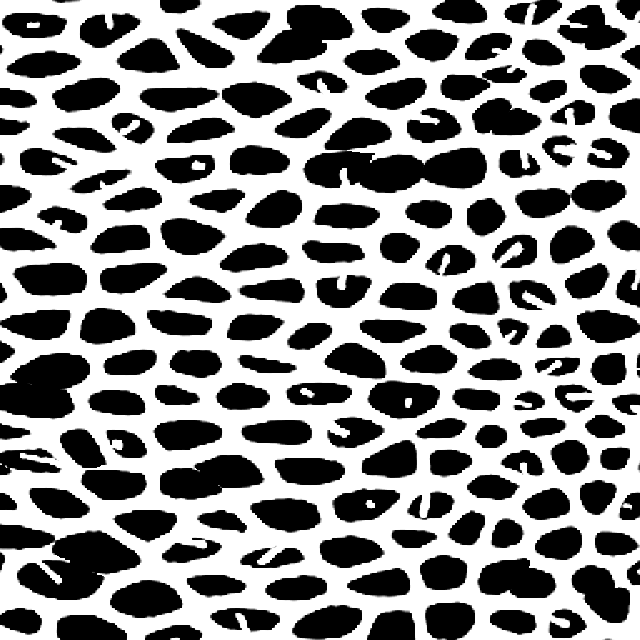
Give the GLSL for this pattern, as a Shadertoy shader.

```glsl
// Black animal-coat spots on white: rounded, inset cells of a stretched,
// staggered Voronoi grid whose columns crowd together to the right.
// Some neighbours fuse, and some spots are notched or hollow.

const vec3  PAPER = vec3(1.0);
const vec3  INK = vec3(0.0);
const float COLUMNS = 8.2;           // spots per canvas width on the left
const float EXTRA_COLUMNS = 4.0;     // added column density on the right
const float ROWS = 17.0;
const float CROWD_X = 0.66;          // where the columns begin to crowd
const float CROWD_RATE = 12.0;
const float JITTER = 0.74;
const float HALF_GAP_LEFT = 0.0102;
const float HALF_GAP_RIGHT = 0.0085;
const float CORNER_SHARPNESS = 145.0;
const float FUSE_CHANCE = 0.06;
const float FUSE_DEPTH = 0.015;
const float NOTCH_CHANCE = 0.29;
const float HOLE_SHARE = 0.22;       // part of the notches that stay closed
const float WARP = 0.045;
const float ROUGHNESS = 0.0028;
const float GRAIN = 1.0 / 256.0;     // size of the stair steps on the edges
const float GRAIN_AMOUNT = 0.7;

float hash(vec2 p) {
    return fract(sin(dot(p, vec2(127.1, 311.7))) * 43758.5453);
}

float noise(vec2 p) {
    vec2 i = floor(p), f = fract(p);
    f = f * f * (3.0 - 2.0 * f);
    return mix(mix(hash(i), hash(i + vec2(1, 0)), f.x),
               mix(hash(i + vec2(0, 1)), hash(i + vec2(1, 1)), f.x), f.y);
}

// Jittered centre of a grid cell; odd rows shift by half a column.
vec2 site(vec2 cell) {
    vec2 r = vec2(hash(cell), hash(cell + 57.3));
    return cell + 0.5 + JITTER * (r - 0.5)
         + vec2(0.5 * mod(cell.y, 2.0) - 0.25, 0.0);
}

float capsule(vec2 p, vec2 tip) {
    float t = clamp(dot(p, tip) / max(dot(tip, tip), 1e-6), 0.0, 1.0);
    return length(p - tip * t);
}

// Signed distance in canvas units, positive inside a spot.
float spots(vec2 p) {
    // Bend the rows, then stretch the canvas into cell space
    vec2 bend = vec2(noise(p * 4.0 + 3.7), noise(p * 3.5 + 19.2)) - 0.5;
    vec2 w = p + WARP * bend;
    float e = exp((w.x - CROWD_X) * CROWD_RATE);
    float crowd = e / (1.0 + e);
    vec2 density = vec2(COLUMNS + EXTRA_COLUMNS * crowd, ROWS);
    vec2 u = vec2(COLUMNS * w.x + EXTRA_COLUMNS * log(1.0 + e) / CROWD_RATE,
                  ROWS * w.y);

    // Nearest centre
    vec2 base = floor(u), id = base, own = vec2(0.0);
    float nearest = 1e3;
    for (int j = -2; j <= 2; j++)
    for (int i = -2; i <= 2; i++) {
        vec2 cell = base + vec2(i, j);
        vec2 d = site(cell) - u;
        if (dot(d, d) < nearest) {
            nearest = dot(d, d);
            id = cell;
            own = d;
        }
    }

    // Rounded distance to the cell borders, some of which are fused
    float sum = 0.0;
    for (int j = -2; j <= 2; j++)
    for (int i = -2; i <= 2; i++) {
        vec2 cell = id + vec2(i, j);
        if (i == 0 && j == 0) continue;
        vec2 other = site(cell) - u;
        vec2 n = normalize(other - own);
        float d = dot(0.5 * (own + other), n) / length(n * density);
        d += FUSE_DEPTH * step(hash(id + cell + 8.4), FUSE_CHANCE);
        sum += exp(-CORNER_SHARPNESS * d);
    }
    float border = -log(sum) / CORNER_SHARPNESS;
    float rough = ROUGHNESS * (noise(p * 95.0) - 0.5);
    float spot = border - mix(HALF_GAP_LEFT, HALF_GAP_RIGHT, crowd) + rough;

    // Notches run outwards from the centre; holes stop short
    if (hash(id + 21.6) < NOTCH_CHANCE) {
        float angle = 6.2832 * hash(id + 33.1);
        float reach = hash(id + 47.9) < HOLE_SHARE ? 0.008 : 0.055;
        vec2 tip = reach * vec2(cos(angle), 0.7 * sin(angle));
        float radius = mix(0.0035, 0.0075, hash(id + 71.5));
        float notch = capsule(-own / density, tip) - radius;
        spot = min(spot, notch + 2.0 * rough);
    }
    return spot;
}

void mainImage(out vec4 fragColor, in vec2 fragCoord) {
    float pixel = 1.0 / min(iResolution.x, iResolution.y);
    vec2 p = fragCoord * pixel;

    // Pull samples towards a fine grid for slightly stepped outlines
    vec2 stepped = (floor(p / GRAIN) + 0.5) * GRAIN;
    float d = spots(mix(p, stepped, GRAIN_AMOUNT));
    float cover = smoothstep(-0.6 * pixel, 0.6 * pixel, d);
    fragColor = vec4(mix(PAPER, INK, cover), 1.0);
}
```
